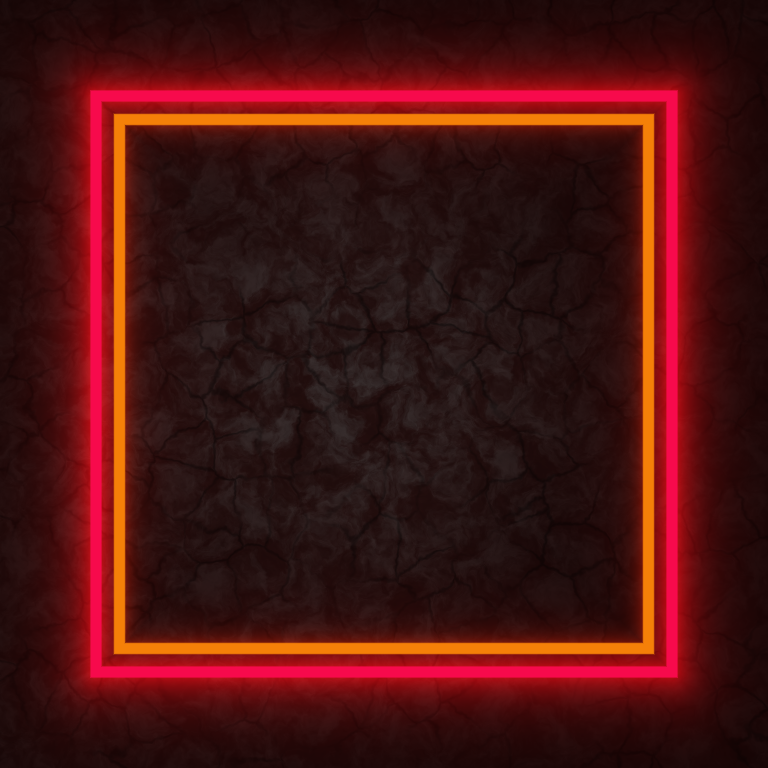
Give the GLSL for this background, as a WebGL 2 fragment shader.

```glsl
#version 300 es
precision highp float;
// Two nested square neon tubes glowing on a dark, cracked stone wall.

uniform vec2 u_resolution;
out vec4 outColor;

// Tubes: half-size of the centre line and half-thickness, in canvas units
const float OUTER_SIZE = 0.3750;
const float INNER_SIZE = 0.3444;
const float TUBE_WIDTH = 0.0073;
const vec3 PINK = vec3(0.97, 0.04, 0.30);
const vec3 ORANGE = vec3(0.96, 0.50, 0.03);

// Glow: colour and reach of each halo
const vec3 PINK_GLOW = vec3(0.40, 0.005, 0.035);
const vec3 RED_GLOW = vec3(0.26, 0.015, 0.010);
const vec3 ORANGE_GLOW = vec3(0.24, 0.045, 0.0);
const float PINK_REACH = 0.026;
const float RED_REACH = 0.055;
const float ORANGE_REACH = 0.011;

// Wall
const vec3 WALL_DARK = vec3(0.075, 0.020, 0.020);
const vec3 WALL_WARM = vec3(0.125, 0.050, 0.048);
const vec3 WALL_GREY = vec3(0.235, 0.215, 0.215);
const vec2 LIGHT_CENTER = vec2(-0.03, 0.005);
const float LIGHT_RADIUS = 0.27;
const float CELL_COUNT = 17.0;

// Blisters in the stone: centre and radius
const vec3 BLISTERS[4] = vec3[4](
    vec3(-0.046, 0.073, 0.024), vec3(0.035, 0.145, 0.026),
    vec3(-0.275, 0.252, 0.030), vec3(-0.195, 0.073, 0.015));

vec2 hash2(vec2 p) {
    vec3 q = fract(p.xyx * vec3(0.1031, 0.1030, 0.0973));
    q += dot(q, q.yzx + 33.33);
    return fract((q.xx + q.yz) * q.zy);
}

float corner(vec2 cell, vec2 f, vec2 o) {
    return dot(hash2(cell + o) * 2.0 - 1.0, f - o);
}

float gradientNoise(vec2 p) {
    vec2 i = floor(p), f = p - i;
    vec2 u = f * f * f * (f * (f * 6.0 - 15.0) + 10.0);
    return mix(mix(corner(i, f, vec2(0, 0)), corner(i, f, vec2(1, 0)), u.x),
               mix(corner(i, f, vec2(0, 1)), corner(i, f, vec2(1, 1)), u.x), u.y);
}

float fbm(vec2 p) {
    float sum = 0.0, gain = 1.0;
    for (int k = 0; k < 5; k++) {
        sum += gain * gradientNoise(p);
        p = mat2(1.6, 1.2, -1.2, 1.6) * p + 7.3;
        gain *= 0.55;
    }
    return sum;
}

// Distance to the nearest cell border (x) and to the cell point (y)
vec2 cells(vec2 p) {
    vec2 i = floor(p), f = p - i, nearest = vec2(0.0);
    float best = 9.0, border = 9.0;
    for (int k = 0; k < 9; k++) {
        vec2 o = vec2(k % 3 - 1, k / 3 - 1);
        vec2 r = o + hash2(i + o) - f;
        if (dot(r, r) < best) { best = dot(r, r); nearest = r; }
    }
    for (int k = 0; k < 25; k++) {
        vec2 o = vec2(k % 5 - 2, k / 5 - 2);
        vec2 r = o + hash2(i + o) - f, d = r - nearest;
        if (dot(d, d) > 1e-4) border = min(border, dot(0.5 * (r + nearest), normalize(d)));
    }
    return vec2(border, sqrt(best));
}

// Signed distance to a square
float square(vec2 p, float halfSize) {
    vec2 d = abs(p) - halfSize;
    return length(max(d, 0.0)) + min(max(d.x, d.y), 0.0);
}

// Distance to a square outline, mitred so that its corners stay sharp
float frame(vec2 p, float halfSize) {
    return abs(max(abs(p.x), abs(p.y)) - halfSize) - TUBE_WIDTH;
}

vec3 wall(vec2 p) {
    vec2 warp = vec2(fbm(p * 14.0 + 3.0), fbm(p * 14.0 + 41.0));
    vec2 cell = cells((p + 0.020 * warp) * CELL_COUNT + 50.0);
    float mottle = fbm(p * 24.0 + warp + 11.0);
    float grain = fbm(p * 85.0 + 2.0 * warp);
    float patches = smoothstep(-0.5, 0.8, mottle + 0.35 * grain + 0.25 - 0.5 * cell.y);
    float crack = 1.0 - smoothstep(0.0, 0.07, cell.x);
    crack *= smoothstep(-0.35, 0.25, fbm(p * 7.0 + 20.0));

    // Pale rims around dark blisters
    for (int k = 0; k < 4; k++) {
        float d = length(p + 0.012 * warp - BLISTERS[k].xy) / BLISTERS[k].z;
        patches *= mix(0.3, 1.0, smoothstep(0.55, 0.8, d));
        patches += 0.22 * exp(-pow((d - 0.95) * 6.0, 2.0));
    }

    vec2 toLight = (p - LIGHT_CENTER) / LIGHT_RADIUS;
    float light = exp(-dot(toLight, toLight));
    float side = 0.22 * smoothstep(0.35, -0.5, p.x) * smoothstep(0.62, 0.3, p.y);
    vec3 base = mix(WALL_DARK, WALL_WARM, clamp(light * 1.4 + side, 0.0, 1.0));
    vec3 color = mix(base, WALL_GREY, patches * (0.10 + 0.6 * light + 0.4 * side));
    return color * (1.0 - 0.38 * crack) * (1.0 + 0.12 * grain);
}

void main() {
    float unit = min(u_resolution.x, u_resolution.y);
    vec2 p = (gl_FragCoord.xy - 0.5 * u_resolution) / unit;
    float pixel = 1.0 / unit;
    vec3 color = wall(p);

    // Halos spill from each tube on both sides
    float outerGap = max(abs(square(p, OUTER_SIZE)) - TUBE_WIDTH, 0.0);
    float innerGap = max(abs(square(p, INNER_SIZE)) - TUBE_WIDTH, 0.0);
    float inside = smoothstep(0.01, -0.01, square(p, INNER_SIZE));
    color += PINK_GLOW * exp(-outerGap / PINK_REACH) * mix(1.0, 0.35, inside);
    color += RED_GLOW * exp(-outerGap / RED_REACH) * mix(0.8, 0.55, inside);
    color += ORANGE_GLOW * exp(-innerGap / ORANGE_REACH) * mix(0.15, 1.0, inside);

    // Bright tubes
    color = mix(color, PINK, smoothstep(pixel, -pixel, frame(p, OUTER_SIZE)));
    color = mix(color, ORANGE, smoothstep(pixel, -pixel, frame(p, INNER_SIZE)));
    outColor = vec4(clamp(color, 0.0, 1.0), 1.0);
}
```
